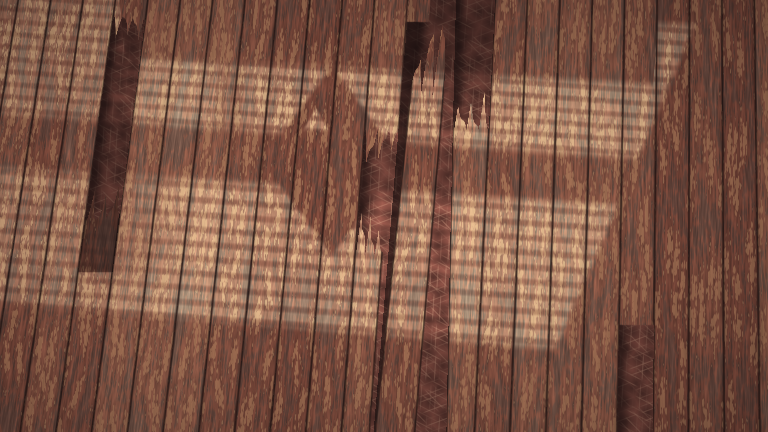
A Shadertoy shader for this texture:

```glsl
// Weathered boards fanning from a pivot, with broken ends over straw-strewn ground,
// crossed by slatted window light. Boards and light are distance masks; the wood is
// layered sines and stretched cellular noise. Canvas is 16 x 9, depth runs downward.

const float BOARD_WIDTH = 0.675;
const float PIVOT_X = 14.58;
const float LEAN = 0.165;

float hash(vec2 p) {
    return fract(sin(dot(p, vec2(127.1, 311.7))) * 4375.85);
}

float soft(float dist, float width) {
    return smoothstep(-width, width, dist);
}

float bump(float x, float centre, float width) {
    float k = (x - centre) / width;
    return exp(-k * k);
}

// Distance to the nearest scattered cell point.
float cellular(vec2 p) {
    vec2 cell = floor(p), f = p - cell;
    float nearest = 2.0;
    for (int y = -1; y <= 1; y++)
    for (int x = -1; x <= 1; x++) {
        vec2 o = vec2(x, y);
        vec2 point = o + vec2(hash(cell + o), hash(cell + o + 37.3));
        nearest = min(nearest, length(point - f));
    }
    return nearest;
}

// Left edge, width and id of the board at fan coordinate s and depth d.
vec3 boardAt(float s, float d) {
    float split = 8.52 - 0.012 * d;
    float rightStart = 9.5 + 0.032 * d;
    if (s > split && s < rightStart) {
        float left = max(8.75 - 0.035 * d, 8.44);
        return vec3(left, 9.4 - 0.023 * d - left, 20.0);
    }
    if (s < split) {
        float i = min(floor((s - 8.48) / BOARD_WIDTH), -1.0);
        float width = i == -1.0 ? mix(0.69, 0.53, smoothstep(3.0, 4.5, d)) : BOARD_WIDTH;
        return vec3(8.48 + i * BOARD_WIDTH, width, i);
    }
    float j = max(floor((s - 9.64) / BOARD_WIDTH), 0.0);
    float start = j == 0.0 ? rightStart : 9.64 + j * BOARD_WIDTH;
    return vec3(start, 9.64 + (j + 1.0) * BOARD_WIDTH - start, 30.0 + j);
}

// Missing part of a board: top, bottom, then splinter length at each end.
vec4 missingSpan(float id) {
    if (id == -9.0) return vec4(0.35, 5.67, 0.55, 0.0);
    if (id == -1.0) return vec4(2.7, 5.3, 0.9, 1.1);
    if (id == 20.0) return vec4(-1.0, 2.0, 0.0, 1.5);
    if (id == 30.0) return vec4(-1.0, 2.7, 0.0, 0.9);
    if (id == 35.0) return vec4(6.77, 10.0, 0.0, 0.0);
    return vec4(20.0, 20.0, 0.0, 0.0);
}

float splinters(float u, float id) {
    float k = u * 3.0 + 0.15 * sin(u * 17.0 + id);
    float height = 0.5 + 0.5 * hash(vec2(floor(k), id));
    return height * (1.0 - abs(fract(k) * 2.0 - 1.0));
}

// Slatted light with a diamond-shaped shadow and a slanted right edge.
float windowLight(vec2 p) {
    float x = p.x, d = p.y, blur = 0.13;
    float top = mix(-1.0, 1.08 + 0.05 * x, soft(x - 2.5, 0.15));
    top = mix(top, 0.5, soft(x - 13.65, 0.05));
    float upper = soft(d - top, blur) * soft(2.36 + 0.07 * x - d, blur);
    upper *= 1.0 - 0.5 * bump(x, 4.75, 0.35);
    float lower = soft(d - 3.5 - 0.06 * x, blur) * soft(6.3 + 0.083 * x - d, blur);
    lower *= 1.0 - 0.55 * bump(x, 2.6, 0.8) * smoothstep(6.4, 5.2, d);
    float diamond = 1.0 - abs(x - 6.92) / 1.46 - abs(d - 3.35) / 1.98;
    float chip = soft((d - 2.25) * 0.57 - abs(x - 6.58), 0.04) * soft(2.72 - d, 0.05);
    float open = max(soft(-diamond, 0.06), chip);
    float rightCut = soft(14.48 - 0.43 * (d - 0.52) - x, 0.1);
    float across = d - 0.07 * x;
    float wave = sin(across * (across < 3.0 ? 24.0 : 20.5) + 0.6);
    float slats = smoothstep(-1.1, 0.5, wave);
    float strength = mix(0.72, 1.0, smoothstep(1.0, 5.0, x));
    return max(upper, lower) * open * rightCut * mix(0.42, 1.0, slats) * strength;
}

vec3 woodColour(float s, float d, vec3 board) {
    float id = board.z, u = (s - board.x) / board.y;
    float bend = 0.06 * sin(d * 1.3 + id * 4.0) + 0.03 * sin(d * 3.1 + id * 7.0);
    float rings = sin((u + bend) * 24.0 + 1.6 * sin(d * 1.7 + u * 5.0 + id));
    rings += 0.6 * sin((u - bend) * 61.0 + 2.0 * sin(d * 2.6 + id));
    float fibre = cellular(vec2(s * 27.0, d * 2.2 + id));
    float grit = cellular(vec2(s * 15.0 + bend * 9.0, d * 6.0));
    float streak = cellular(vec2((s + bend) * 4.5, d * 0.65 + id * 3.7));
    float ragged = 0.5 * (fibre - 0.45) + 0.45 * (grit - 0.45);
    float flake = smoothstep(0.3, 0.1, streak + ragged);
    vec3 colour = mix(vec3(0.37, 0.215, 0.165), vec3(0.46, 0.295, 0.225), hash(vec2(id, 3.0)));
    colour *= 1.0 + 0.07 * rings + 0.32 * (fibre - 0.45) + 0.2 * (streak - 0.45);
    float grey = smoothstep(0.45, 0.8, streak - ragged);
    colour = mix(colour, colour * vec3(0.8, 0.95, 1.02), grey);
    return mix(colour, vec3(0.64, 0.47, 0.33), 0.6 * flake);
}

// Earth with crossing layers of thin stalks.
vec3 groundColour(vec2 p, float pixel) {
    vec3 colour = vec3(0.25, 0.145, 0.12) * (0.7 + 0.6 * cellular(p * 3.0));
    for (int i = 0; i < 4; i++) {
        float layer = float(i), a = 0.7 + layer * 1.15;
        vec2 q = mat2(cos(a), sin(a), -sin(a), cos(a)) * p * vec2(6.0, 1.6) + layer * 7.3;
        vec2 cell = floor(q), f = fract(q) - 0.5;
        float offset = 0.5 * (hash(cell + layer) - 0.5) + 0.3 * f.y;
        float stalk = smoothstep(0.06 + pixel * 4.0, 0.0, abs(f.x - offset));
        stalk *= smoothstep(0.5, 0.3, abs(f.y)) * hash(cell + 9.1);
        colour = mix(colour, vec3(0.42, 0.32, 0.26), 0.4 * stalk);
    }
    return colour;
}

void mainImage(out vec4 fragColor, in vec2 fragCoord) {
    float pixel = 9.0 / iResolution.y;
    vec2 p = fragCoord * pixel;
    p.y = 9.0 - p.y;
    float d = p.y;
    float s = (p.x + LEAN * d) / (1.0 + LEAN * d / PIVOT_X);
    vec3 board = boardAt(s, d);
    float u = (s - board.x) / board.y;
    float edge = min(s - board.x, board.x + board.y - s);

    // Broken ends and open gaps
    vec4 span = missingSpan(board.z);
    float spike = splinters(u, board.z);
    float gap = soft(d - span.x - span.z * spike, pixel);
    gap *= soft(span.y - span.w * spike - d, pixel);
    gap = max(gap, soft(-edge - 0.01, pixel));
    float stub = soft(s - 8.5, pixel) * soft(8.96 - s, pixel) * soft(0.46 - d, pixel);
    gap *= 1.0 - stub;

    // Boards, seams and the ground below
    vec3 wood = woodColour(s, d, board);
    float seam = smoothstep(0.0, 0.03 + pixel * 0.4, edge);
    wood *= mix(0.35, 1.0, max(seam, stub)) * (0.9 + 0.1 * smoothstep(0.0, 0.13, edge));
    vec3 ground = groundColour(p, pixel);
    ground *= 0.45 + 0.6 * smoothstep(0.02, 0.28, s - board.x);
    ground *= mix(0.85, 1.2, smoothstep(1.5, 3.5, d) * step(7.0, s));
    float sunken = step(abs(board.z + 9.0), 0.1) * soft(d - 4.6 + 0.8 * spike, pixel);
    ground = mix(ground, wood * 0.55, sunken);

    // Light and edge falloff
    float light = windowLight(p);
    vec3 lit = wood * vec3(1.2, 1.38, 1.42) + vec3(0.14, 0.13, 0.1) * seam;
    vec3 colour = mix(mix(wood, lit, light), ground * (1.0 + 0.35 * light), gap);
    vec2 centred = (p - vec2(7.4, 4.6)) / vec2(8.0, 4.5);
    colour *= 1.08 - 0.17 * dot(centred, centred);
    fragColor = vec4(clamp(colour + vec3(0.06, 0.035, 0.038), 0.0, 1.0), 1.0);
}
```
